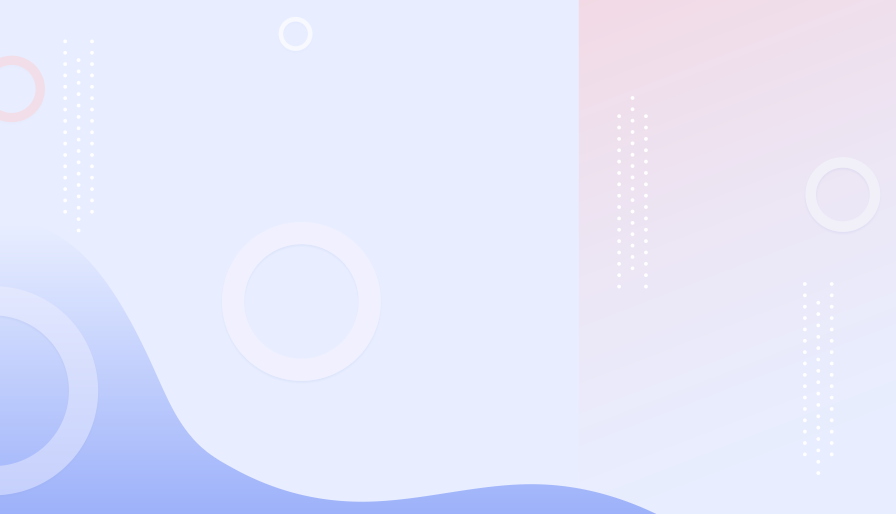
Write a Shadertoy shader that draws this background.

```glsl
const vec3 SKY = vec3(0.91, 0.933, 1.0);
const vec3 BLUSH = vec3(0.95, 0.852, 0.898);
const vec3 WAVE_BLUE = vec3(0.615, 0.695, 0.98);
const vec3 LILAC = vec3(0.943, 0.943, 0.997);
const vec3 ROSE = vec3(0.947, 0.872, 0.91);
const vec3 PEARL = vec3(0.945, 0.938, 0.972);
const vec3 WHITE = vec3(1.0);
const vec3 SHADOW = vec3(0.55, 0.63, 0.85);

const float PANEL_LEFT = 1.126;
const float WAVE_TOP = 0.565;
const float SHADOW_DROP = 0.0035;
const float SHADOW_BLUR = 0.004;

const float DOT_RADIUS = 0.0036;
const float DOT_ROWS = 16.0;
const vec2 DOT_PITCH = vec2(0.0261, 0.0221);

// Dot groups: left column x, top row y, shift of the middle column
const vec3 DOT_GROUPS[3] = vec3[3](
    vec3(0.1268, 0.9195, -0.0364),
    vec3(1.2045, 0.7740, 0.0355),
    vec3(1.5659, 0.4475, -0.0364));

// Wave knots: x, height, slope
const int KNOTS = 9;
const vec3 WAVE[KNOTS] = vec3[KNOTS](
    vec3(0.0, 0.573, 0.0), vec3(0.182, 0.482, -1.15),
    vec3(0.2955, 0.291, -2.2), vec3(0.341, 0.1955, -1.75),
    vec3(0.4545, 0.0886, -0.55), vec3(0.7045, 0.0239, 0.0),
    vec3(1.034, 0.058, 0.0), vec3(1.277, 0.0, -0.48),
    vec3(1.8, -0.25, -0.48));

float pixel;

// Coverage of a shape from its signed distance
float coverage(float d) {
    return clamp(0.5 - d / pixel, 0.0, 1.0);
}

// Cubic Hermite curve through the knots: height and slope
vec2 waveCurve(float x) {
    int i = 0;
    for (int k = 1; k < KNOTS - 1; k++)
        if (x > WAVE[k].x) i = k;
    vec3 a = WAVE[i];
    vec3 b = WAVE[i + 1];
    float w = b.x - a.x;
    float t = clamp((x - a.x) / w, 0.0, 1.0);
    float s = t * t * (3.0 - 2.0 * t);
    float u = 1.0 - t;
    float height = mix(a.y, b.y, s) + w * t * u * (a.z * u - b.z * t);
    float slope = 6.0 * t * u * (b.y - a.y) / w
                + a.z * u * (1.0 - 3.0 * t) + b.z * t * (3.0 * t - 2.0);
    return vec2(height, slope);
}

float ringDistance(vec2 p, float outer, float inner) {
    return abs(length(p) - 0.5 * (outer + inner)) - 0.5 * (outer - inner);
}

// Translucent ring with a faint shadow below its edges
void addRing(inout vec3 color, vec2 p, float outer, float inner,
             vec3 tint, float opacity, float shade) {
    float body = coverage(ringDistance(p, outer, inner));
    float dropped = ringDistance(p + vec2(0.0, SHADOW_DROP), outer, inner);
    float shadow = 1.0 - smoothstep(-SHADOW_BLUR, SHADOW_BLUR, dropped);
    color = mix(color, SHADOW, shade * shadow * (1.0 - body));
    color = mix(color, tint, opacity * body);
}

// Three columns of dots, the middle one shifted
float dotGroup(vec2 p, vec3 layout_) {
    vec2 q = vec2(p.x - layout_.x, layout_.y - p.y);
    float column = clamp(floor(q.x / DOT_PITCH.x + 0.5), 0.0, 2.0);
    if (column == 1.0) q.y += layout_.z;
    float row = clamp(floor(q.y / DOT_PITCH.y + 0.5), 0.0, DOT_ROWS - 1.0);
    return coverage(length(q - vec2(column, row) * DOT_PITCH) - DOT_RADIUS);
}

void mainImage(out vec4 fragColor, in vec2 fragCoord) {
    pixel = 1.0 / iResolution.y;
    vec2 p = fragCoord * pixel;

    // Sky and tilted blush panel
    float fade = 0.93 * (1.0 - p.y) + 0.36 * (p.x - PANEL_LEFT);
    float blush = pow(clamp(1.0 - fade, 0.0, 1.0), 1.3);
    vec3 color = mix(SKY, BLUSH, blush * coverage(PANEL_LEFT - p.x));

    // Blue wave, fading upward
    vec2 wave = waveCurve(p.x);
    float waveDistance = (p.y - wave.x) / sqrt(1.0 + wave.y * wave.y);
    float depth = clamp(1.0 - p.y / WAVE_TOP, 0.0, 1.0);
    color = mix(color, mix(SKY, WAVE_BLUE, depth), coverage(waveDistance));

    // Rings
    addRing(color, p - vec2(0.5864, 0.4136), 0.1545, 0.1114, LILAC, 1.0, 0.12);
    addRing(color, p - vec2(-0.0125, 0.2398), 0.2034, 0.1466, LILAC, 0.45, 0.14);
    addRing(color, p - vec2(0.0227, 0.8270), 0.0648, 0.0466, ROSE, 1.0, 0.03);
    addRing(color, p - vec2(0.5750, 0.9341), 0.0330, 0.0240, WHITE, 0.65, 0.04);
    addRing(color, p - vec2(1.6398, 0.6216), 0.0727, 0.0523, PEARL, 1.0, 0.12);

    // Dots
    for (int i = 0; i < 3; i++)
        color = mix(color, WHITE, dotGroup(p, DOT_GROUPS[i]));

    fragColor = vec4(color, 1.0);
}
```
